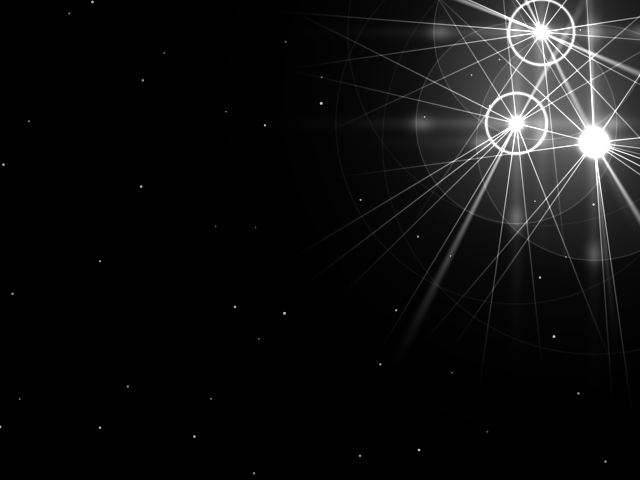
Write a Shadertoy shader that draws this background.

```glsl
// Three white star flares with rays and halos at the upper right of a black starry sky.

float hash(vec2 p) {
    return fract(sin(dot(p, vec2(127.1, 311.7))) * 43758.5453);
}

// Straight beam from the centre: thin at the root, widening by spread
float ray(vec2 p, float degrees, float spread, float reach) {
    float a = radians(degrees);
    vec2 dir = vec2(cos(a), sin(a));
    float along = dot(p, dir);
    float across = abs(dot(p, vec2(-dir.y, dir.x)));
    float width = max(0.0026, 1.2 / iResolution.y) + spread * max(along, 0.0);
    float fade = pow(clamp(1.0 - along / reach, 0.0, 1.0), 1.5);
    return step(0.0, along) * fade * (1.0 - smoothstep(0.0, width, across));
}

// Fan of thin rays with varied strength and length
float rayFan(vec2 p, float angles[14]) {
    float light = 0.0;
    for (int i = 0; i < 14; i++) {
        float vary = hash(vec2(angles[i], 3.0));
        light += (0.5 + 0.35 * vary) * ray(p, angles[i], 0.001, 0.5 + 0.1 * vary);
    }
    return light;
}

float ring(float r, float radius, float width) {
    float x = (r - radius) / max(width, 0.8 / iResolution.y);
    return exp(-x * x);
}

// Soft band along x with a bright spot on each side
float streak(vec2 p, float spot) {
    float x = abs(p.x);
    float band = 0.17 * pow(max(1.0 - x / 0.56, 0.0), 2.0) * exp(-pow(p.y / 0.013, 2.0));
    vec2 q = vec2(x - spot, p.y) / vec2(0.024, 0.017);
    return band + 0.19 * exp(-dot(q, q));
}

// Glow, cross streaks, bright inner ring and faint outer halos
float flareBody(vec2 p, float ringRadius, float halo) {
    float r = length(p);
    float light = 0.27 * exp(-9.0 * r) + 1.2 * exp(-pow(r / 0.013, 2.0));
    light += 0.035 * (1.0 - smoothstep(halo - 0.004, halo, r));
    light += 0.8 * ring(r, ringRadius, 0.0028);
    light += 0.13 * ring(r, halo, 0.0016) + 0.04 * ring(r, halo * 1.8, 0.0014);
    return light + streak(p, halo * 0.95) + streak(p.yx, halo * 0.95);
}

// One small jittered star per grid cell
float stars(vec2 p) {
    vec2 home = floor(p * 6.0);
    float light = 0.0;
    for (int j = -1; j <= 1; j++) {
        for (int i = -1; i <= 1; i++) {
            vec2 cell = home + vec2(i, j);
            vec2 jitter = vec2(hash(cell), hash(cell + 17.3));
            float seed = hash(cell + 41.9);
            float d = length(p - (cell + jitter) / 6.0);
            float radius = mix(0.0025, 0.0045, seed);
            light += (0.35 + 0.45 * seed) * (1.0 - smoothstep(0.3 * radius, radius, d));
        }
    }
    return light;
}

void mainImage(out vec4 fragColor, in vec2 fragCoord) {
    // Height is one unit; x is anchored to a 4:3 frame
    vec2 p = fragCoord / iResolution.xy * vec2(4.0 / 3.0, 1.0);
    vec2 top = p - vec2(1.128, 0.933);
    vec2 middle = p - vec2(1.076, 0.743);
    vec2 right = p - vec2(1.238, 0.703);

    float light = stars(p);
    light += flareBody(top, 0.068, 0.224);
    light += flareBody(middle, 0.063, 0.209);
    light += flareBody(right, 0.027, 0.245);

    // Thin rays
    light += rayFan(top, float[14](175.5, 188.2, 156.0, 128.0, 104.0, 76.0, 52.0,
                                   8.7, 355.6, 332.0, 313.0, 276.0, 236.0, 205.0));
    light += rayFan(middle, float[14](211.0, 217.4, 224.6, 239.0, 262.0, 276.0, 291.6,
                                      166.8, 153.3, 122.0, 96.0, 41.0, 30.0, 346.0));
    light += rayFan(right, float[14](187.7, 229.5, 235.4, 274.0, 278.0, 325.0, 341.0,
                                     353.0, 6.0, 56.0, 93.0, 120.0, 137.0, 333.0));

    // Broad beams
    light += 0.75 * ray(top, 158.2, 0.035, 0.55) + 0.75 * ray(top, 337.0, 0.035, 0.55);
    light += 0.6 * ray(top, 296.0, 0.045, 0.5) + 0.7 * ray(top, 116.0, 0.05, 0.5);
    light += 0.7 * ray(middle, 243.3, 0.03, 0.58) + 0.6 * ray(middle, 61.0, 0.04, 0.4);
    light += 0.7 * ray(right, 301.0, 0.045, 0.5) + 0.4 * ray(right, 276.0, 0.025, 0.45);
    light += 0.4 * ray(right, 92.0, 0.035, 0.5);

    // Burnt-out core of the right flare
    float core = length(right);
    light += 0.9 * ring(core, 0.022, 0.011) + 0.35 * exp(-core / 0.02);

    fragColor = vec4(vec3(clamp(light, 0.0, 1.0)), 1.0);
}
```
